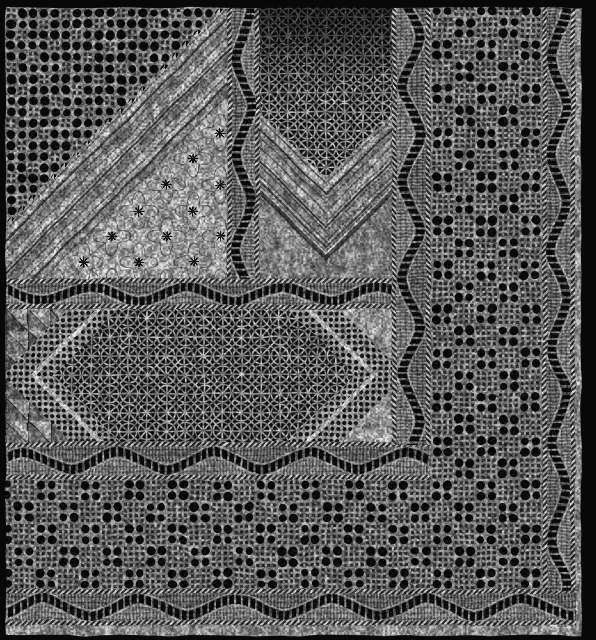
A Shadertoy shader for this pattern:

```glsl
// Corner of a whitework sampler: openwork grids, star lattices, linen panels
// and zigzag hemstitch borders. Panels are box masks layered over a filet
// ground; every stitch comes from repeated cells, y down, height = 100 units.
#define MESH 1.72        // filet hole pitch
#define STAR 2.95        // star lattice pitch
#define WAVE 15.0        // zigzag period
#define BEAD 1.08        // zigzag bar pitch
#define FLOWER vec2(8.5, 8.1)
#define LINEN 0.62
#define THREAD 0.64
#define HOLE 0.035
#define GRAIN 0.75

float aa;

float hash(vec2 p) {
    vec3 q = fract(vec3(p.xyx) * 0.1031);
    q += dot(q, q.yzx + 33.33);
    return fract((q.x + q.y) * q.z);
}
float noise(vec2 p) {
    vec2 i = floor(p), f = fract(p);
    f = f * f * (3.0 - 2.0 * f);
    return mix(mix(hash(i), hash(i + vec2(1, 0)), f.x),
               mix(hash(i + vec2(0, 1)), hash(i + 1.0), f.x), f.y);
}
float fill(float d) { return smoothstep(aa, -aa, d); }
float box(vec2 p, vec2 lo, vec2 hi) {
    vec2 d = abs(p - 0.5 * (lo + hi)) - 0.5 * (hi - lo);
    return fill(max(d.x, d.y));
}
// Distance to the nearest line of a repeat
float rule(float x, float pitch) { return abs(fract(x / pitch) - 0.5) * pitch; }

float linen(vec2 p) {
    return LINEN + 0.22 * (noise(p * vec2(0.9, 0.6)) - 0.5)
         + 0.22 * (noise(p * vec2(3.0, 1.3)) - 0.5);
}

// Square net; open cells are round holes, the others are darned
float filet(vec2 p, float dense) {
    vec2 id = floor(p / MESH), f = (fract(p / MESH) - 0.5) * MESH;
    vec2 block = floor(id / 2.0);
    float open = 1.0 - mod(block.x + block.y, 2.0);
    float lace = step(0.5, mod(id.x + 2.0 * id.y, 5.0));
    open = mix(open, lace, dense);
    float radius = 0.66 + 0.16 * (hash(id) - 0.5);
    float hole = fill(length(f) - radius) * open;
    vec2 fine = vec2(rule(p.x, MESH * 0.5), rule(p.y, MESH * 0.5));
    float darn = fill(max(fine.x, fine.y) - 0.24) * (1.0 - open);
    float net = 0.49 + 0.3 * (noise(p * 2.6) - 0.5);
    return mix(net, HOLE, max(hole, darn * 0.75));
}

// Eight-rayed stars with linking rings on a dark ground
float starLattice(vec2 p) {
    vec2 f = abs(fract(p / STAR) - 0.5);
    float ray = min(min(f.x, f.y), abs(f.x - f.y) * 0.707);
    float ring = abs(length(f) - 0.46);
    float d = min(ray, ring) * STAR - 0.13;
    return mix(0.07, THREAD, fill(d) * (0.6 + 0.5 * noise(p * 2.5)));
}

// Hemstitched band: t runs along, s crosses from 0 to width
float zigzag(float t, float s, float width, float peak) {
    float tri = abs(fract((t - peak) / WAVE) - 0.5) * 2.0;
    float path = width * mix(0.76, 0.25, smoothstep(-0.1, 1.1, tri));
    float d = s - path;
    float hatch = 0.5 + 0.5 * sin(12.0 * t + 2.0 * noise(vec2(t, s)));
    float g = 0.29 + 0.2 * hatch + 0.08 * smoothstep(-0.5, 0.5, d);
    g -= 0.12 * fill(rule(s, 0.85) - 0.12);
    g = mix(g, 0.58, fill(abs(abs(d) - 0.95) - 0.12));
    float bar = fill(abs(d) - 0.7) * fill(rule(t, BEAD) - 0.36);
    g = mix(g, HOLE, bar);
    // Twisted cords along both edges
    float edge = min(s, width - s);
    float cord = mix(0.16, 0.66, fill(rule(t + s, 0.9) - 0.22));
    return mix(g, cord, fill(abs(edge - 0.4) - 0.36));
}

// Rows of stitching: u crosses the rows, t follows them
float rows(vec2 p, float u, float t) {
    float g = linen(p) - 0.06 + 0.08 * sin(u * 1.25);
    float stitch = fill(rule(u, 1.5) - 0.2) * (0.35 + 0.65 * fill(rule(t, 0.9) - 0.3));
    g = mix(g, 0.24, stitch * 0.75);
    return mix(g, 0.13, fill(rule(u, 5.0) - 0.2) * 0.8);
}

// Linen scattered with dark eyelets inside leaf outlines
float flowers(vec2 p) {
    vec2 c = (p - vec2(30.2, 24.8)) / FLOWER;
    vec2 a = (fract(c + 0.5) - 0.5) * FLOWER, b = (fract(c) - 0.5) * FLOWER;
    vec2 f = dot(a, a) < dot(b, b) ? a : b;
    float r = length(f), ang = atan(f.y, f.x);
    float petal = abs(r - 2.2 - 0.75 * cos(4.0 * ang)) - 0.13;
    float g = mix(linen(p), 0.3, fill(petal) * 0.75);
    g = mix(g, 0.38, fill(abs(abs(f.x) - abs(f.y)) - 0.12) * smoothstep(1.2, 2.0, r) * 0.6);
    return mix(g, 0.08, fill(r - 0.55 - 0.3 * cos(8.0 * ang)));
}

float lowerPanel(vec2 p) {
    vec2 c = abs(p - vec2(31.9, 58.6));
    float h = c.x + c.y;
    vec2 patchUv = fract((p - vec2(0.9, 48.2)) / 3.5);
    float crease = min(abs(patchUv.x - patchUv.y), min(patchUv.x, patchUv.y));
    float corner = linen(p) - 0.03;
    float quilt = corner - 0.2 * step(patchUv.x, patchUv.y) - 0.2 * fill(crease * 3.5 - 0.15);
    corner = mix(corner, quilt, step(p.x, 20.0));
    float eyelet = fill(length(vec2(rule(p.x, 0.95), rule(p.y, 0.95))) - 0.32);
    float net = mix(0.57, 0.08, eyelet);
    net = mix(net, 0.7, fill(abs(h - 26.6) - 0.45));
    float g = mix(corner, net, fill(h - 31.5));
    return mix(g, starLattice(p - vec2(0.9, 48.2)), fill(h - 23.6));
}

void mainImage(out vec4 fragColor, in vec2 fragCoord) {
    aa = 70.0 / iResolution.y;
    vec2 uv = vec2(fragCoord.x, iResolution.y - fragCoord.y) * 100.0 / iResolution.y;
    vec2 p = uv + 0.35 * (vec2(noise(uv * 0.3), noise(uv * 0.3 + 40.0)) - 0.5);

    // Filet ground and outer borders
    float g = filet(p - vec2(67.4, 74.9), 0.0);
    g = mix(g, zigzag(p.x, p.y - 92.0, 5.7, 21.7), box(p, vec2(0, 92.0), vec2(90, 97.7)));
    g = mix(g, zigzag(p.y, p.x - 84.7, 5.2, 9.1), box(p, vec2(84.7, 0), vec2(89.9, 92.4)));
    g = mix(g, linen(p) - 0.08, max(fill(89.9 - p.x), fill(97.7 - p.y)));

    // Inner borders
    g = mix(g, zigzag(p.x, p.y - 69.0, 6.0, 18.5), box(p, vec2(0, 69), vec2(67.2, 75)));
    g = mix(g, zigzag(p.y, 67.3 - p.x, 6.1, 20.9), box(p, vec2(61.2, 0), vec2(67.3, 69.5)));
    g = mix(g, zigzag(p.x, p.y - 43.5, 4.8, 14.1), box(p, vec2(0, 43.5), vec2(61.2, 48.3)));
    g = mix(g, zigzag(p.y, p.x - 35.5, 5.1, 24.1), box(p, vec2(35.5, 0), vec2(40.6, 43.5)));

    // Upper left: diagonal sash between openwork and flowers
    float s = p.x + p.y;
    float panel = mix(flowers(p), rows(p, s - 36.1, p.x - p.y), fill(s - 51.2));
    float jag = s + 0.9 * (fract(p.x / MESH) - 0.5);
    panel = mix(panel, filet(p - vec2(0.9, 1.2), 1.0), fill(jag - 36.1));
    g = mix(g, panel, box(p, vec2(0, 0), vec2(35.5, 43.5)));

    // Upper middle: chevron under a shaded star lattice
    float v = p.y + abs(p.x - 50.9);
    panel = mix(linen(p) - 0.12, rows(p, v - 28.0, p.x - p.y), fill(v - 41.0));
    panel = mix(panel, 0.18, fill(abs(abs(v - 39.4) - 0.7) - 0.25) * 0.8);
    float shade = mix(0.4, 1.0, smoothstep(1.0, 17.0, p.y));
    panel = mix(panel, starLattice(p - vec2(40.6, 1.2)) * shade, fill(v - 28.0));
    g = mix(g, panel, box(p, vec2(40.6, 0), vec2(61.2, 43.5)));

    g = mix(g, lowerPanel(p), box(p, vec2(0, 48.3), vec2(61.2, 69)));

    // Thread grain and dark surround
    g *= 1.0 + GRAIN * (noise(uv * 3.6) - 0.5);
    g += 0.1 * (hash(floor(uv * 5.0)) - 0.5);
    g = mix(0.03, g, box(p, vec2(0.9, 1.2), vec2(90.8, 99.3)));
    fragColor = vec4(vec3(clamp(g, 0.02, 0.95)), 1.0);
}
```
